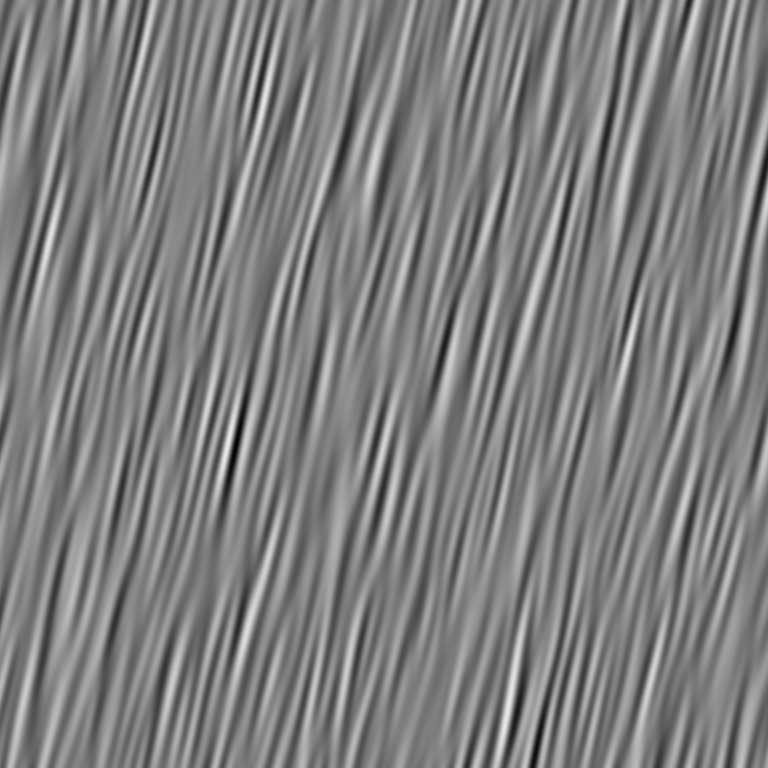
Reproduce this texture procedurally as a Shadertoy shader.

```glsl
// Grey brushed streaks leaning right, built from sparse anisotropic Gabor noise.
#define LEAN 0.22            // angle from vertical, radians
#define STREAK_LENGTH 0.17   // envelope radius along the streak
#define STREAK_SPREAD 0.045  // envelope radius across the streak
#define FREQ_MIN 17.0        // stripes per canvas, coarsest
#define FREQ_MAX 58.0        // stripes per canvas, finest
#define TILT_JITTER 0.06     // random slope of each wavelet
#define WAVELETS 5           // wavelets per cell
#define MEAN_GREY 0.5
#define CONTRAST 0.116       // standard deviation of the grey

const float TAU = 6.2831853;

vec4 hash4(vec3 p) {
    vec4 d = vec4(dot(p, vec3(127.1, 311.7, 74.7)),
                  dot(p, vec3(269.5, 183.3, 246.1)),
                  dot(p, vec3(113.5, 271.9, 124.6)),
                  dot(p, vec3(419.2, 371.9, 168.2)));
    return fract(sin(d) * 43758.5453);
}

// One windowed stripe packet; offset is in cell units
float wavelet(vec2 offset, vec4 traits) {
    float window = max(0.0, 1.0 - dot(offset, offset));
    vec2 d = offset * vec2(STREAK_SPREAD, STREAK_LENGTH);
    float freq = mix(FREQ_MIN, FREQ_MAX, traits.x);
    float tilt = (traits.y + traits.z - 1.0) * TILT_JITTER;
    float wave = cos(TAU * (freq * (d.x + tilt * d.y) + traits.w));
    return window * window * window * wave;
}

// Sum of wavelets around p, scaled to unit variance
float streakNoise(vec2 p) {
    vec2 cell = floor(p);
    float sum = 0.0;
    for (int y = -1; y <= 1; y++)
    for (int x = -1; x <= 1; x++) {
        vec2 id = cell + vec2(x, y);
        for (int k = 0; k < WAVELETS; k++) {
            vec2 centre = id + hash4(vec3(id, float(k) + 0.5)).xy;
            vec4 traits = hash4(vec3(id, float(k) + 31.5));
            sum += wavelet(p - centre, traits);
        }
    }
    // Mean energy of one wavelet per cell is pi / 14
    return sum / sqrt(float(WAVELETS) * TAU / 28.0);
}

void mainImage(out vec4 fragColor, in vec2 fragCoord) {
    vec2 uv = fragCoord / iResolution.y;

    // Streak frame: x across, y along
    vec2 along = vec2(sin(LEAN), cos(LEAN));
    vec2 across = vec2(along.y, -along.x);
    vec2 p = vec2(dot(uv, across) / STREAK_SPREAD, dot(uv, along) / STREAK_LENGTH);

    float grey = MEAN_GREY + CONTRAST * streakNoise(p);
    fragColor = vec4(vec3(clamp(grey, 0.0, 1.0)), 1.0);
}
```
